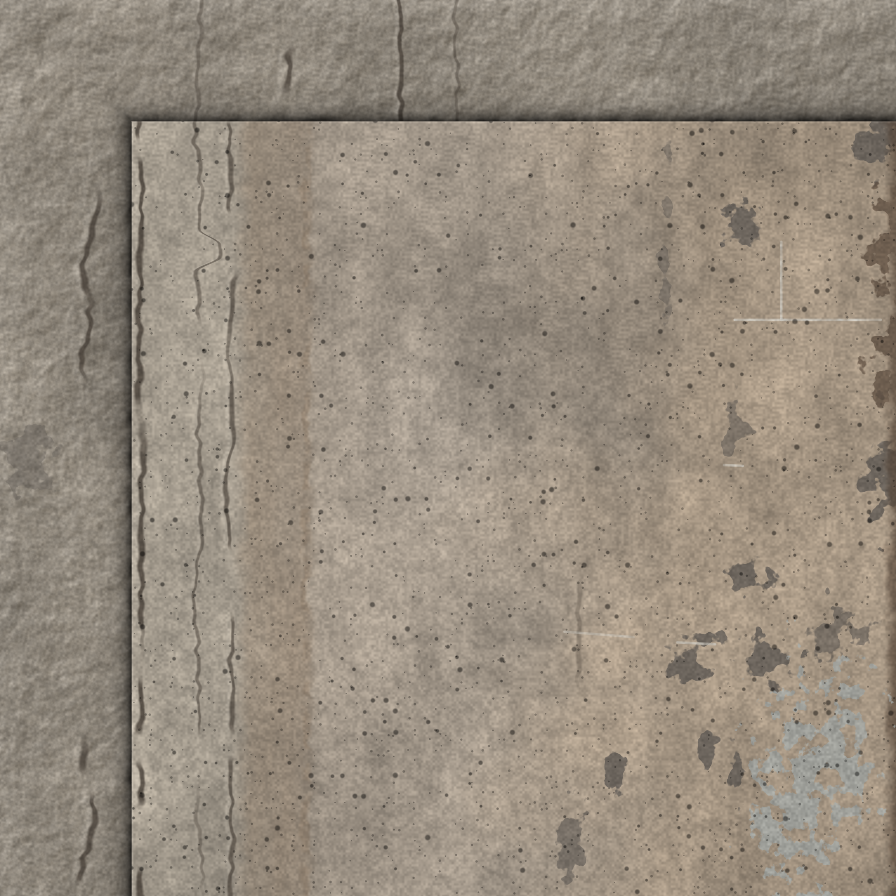
This texture is drawn by a WebGL 1 fragment shader. Its source:

```glsl
precision highp float;
// Weathered concrete: a smooth stained slab set into a rough plaster border.
uniform vec2 u_resolution;

const vec2 CORNER = vec2(.147, .8646); // top left of the slab
const vec3 BORDER = vec3(.565, .535, .49);
const vec3 PALE = vec3(.635, .602, .55);
const vec3 GREY = vec3(.622, .58, .528);
const vec3 TAN = vec3(.628, .568, .496);
const vec3 STAIN = vec3(.53, .462, .39);
const vec3 CHIP = vec3(.365, .345, .325);
const vec3 RUST = vec3(.33, .27, .22);
const vec3 PAINT = vec3(.62, .645, .64);
const vec3 CRACK = vec3(.27, .24, .21);
const vec3 CHALK = vec3(.79, .775, .74);
const float RELIEF = .48;
const float GRAIN = .17;

float hash(vec2 p) {
  return fract(sin(dot(p, vec2(127.1, 311.7))) * 43758.5);
}

float noise(vec2 p) {
  vec2 i = floor(p), f = fract(p);
  f = f * f * (3. - 2. * f);
  return mix(mix(hash(i), hash(i + vec2(1, 0)), f.x),
             mix(hash(i + vec2(0, 1)), hash(i + 1.), f.x), f.y);
}

float fbm(vec2 p) {
  float sum = 0., amp = .533;
  for (int i = 0; i < 4; i++) {
    sum += amp * noise(p);
    p = mat2(1.6, 1.2, -1.2, 1.6) * p + 17.3;
    amp *= .5;
  }
  return sum;
}

// Soft window that is 1 between a and b
float span(float a, float b, float soft, float v) {
  return smoothstep(a - soft, a + soft, v) * (1. - smoothstep(b - soft, b + soft, v));
}

// Ragged ellipse (center, radii); rough is noise near 0.5
float ragged(vec2 p, vec4 e, float rough) {
  return smoothstep(.25, .5, 1. - length((p - e.xy) / e.zw) + (rough - .5) * 3.6);
}

// Round glow around a center
float cloudAt(vec2 p, vec2 center, vec2 scale) {
  vec2 q = (p - center) * scale;
  return exp(-dot(q, q));
}

// Wandering vertical crack: x = dark groove, y = lit lip
vec2 crack(vec2 p, float x, float width, float sway) {
  float d = p.x - x - sway * (fbm(vec2(p.y * 13., x * 91.)) - .5)
          - .006 * (noise(vec2(p.y * 95., x * 53.)) - .5);
  float w = width * (.45 + 1.1 * noise(vec2(p.y * 38., x * 77.)));
  float broken = smoothstep(.18, .45, noise(vec2(p.y * 24., x * 31.)));
  return broken * vec2(1. - smoothstep(w * .3, w + .001, abs(d)),
                       1. - smoothstep(0., width * 1.5, abs(d + width * 1.8)));
}

// Scattered pits, one candidate per cell
float pits(vec2 p, float cells, float amount) {
  vec2 id = floor(p * cells);
  vec2 center = .3 + .4 * vec2(hash(id + 3.1), hash(id + 8.7));
  float r = .1 + .18 * hash(id + 5.3);
  float d = length(fract(p * cells) - center);
  return step(1. - amount, hash(id)) * (1. - smoothstep(r * .5, r + .08, d));
}

// Thin worn line from s.xy to s.zw
float chalk(vec2 p, vec4 s) {
  vec2 a = p - s.xy, b = s.zw - s.xy;
  float d = length(a - b * clamp(dot(a, b) / dot(b, b), 0., 1.));
  return (1. - smoothstep(.0006, .0021, d)) * (.4 + .6 * noise(p * 160.));
}

float plaster(vec2 p) {
  return fbm(p * 34.) + .5 * fbm(p * 85. + 9.);
}

vec3 borderSurface(vec2 p) {
  float slope = plaster(p) - plaster(p + vec2(-.0022, .0026));
  vec3 c = BORDER * (.86 + .28 * fbm(p * 9.)) + slope * RELIEF;
  c += .05 * smoothstep(.97, 1., p.y) + .03 * (1. - smoothstep(0., .04, p.x));
  // Cracks along the top and left strips
  vec2 k = step(CORNER.y, p.y) * (crack(p, .447, .0025, .012)
         + .5 * crack(p, .222, .002, .012) + .5 * crack(p, .51, .002, .015));
  k += span(.9, .96, .01, p.y) * crack(p, .322, .005, .025);
  k += (span(.58, .78, .02, p.y) + span(-.1, .17, .02, p.y)) * crack(p, .1, .004, .04);
  c = mix(c, CRACK, min(k.x, 1.) * .75) + .06 * k.y;
  c = mix(c, CHIP, .4 * ragged(p, vec4(.03, .49, .03, .04), fbm(p * 50.)));
  // Shadow at the step to the slab
  float d = max(CORNER.x - p.x, p.y - CORNER.y) + .006 * (fbm(p * 60.) - .5);
  d = max(d, 0.);
  return c * (1. - .65 * exp(-d / .008) - .1 * exp(-d / .03));
}

vec3 slabSurface(vec2 p) {
  float cloud = fbm(p * 7. + 4.), streak = fbm(p * vec2(38, 7));
  float r = fbm(p * 52.), edge = p.x + .02 * (r - .5);
  vec3 c = mix(PALE, GREY, smoothstep(.24, .36, p.x));
  c = mix(c, TAN, smoothstep(.5, .85, p.x + .3 * (cloud - .5)));
  c *= 1. + .28 * (cloud - .5) + .16 * (streak - .5) + .22 * (r - .5);
  // Stained column, its seam, broad clouds
  c = mix(c, STAIN, span(.27, .344, .012, edge) * (.2 + .4 * streak));
  c = mix(c, STAIN, .55 * span(.339, .347, .003, edge) * smoothstep(.3, .6, r));
  c *= 1. - .1 * cloudAt(p, vec2(.56, .64), vec2(8, 18));
  c += .05 * cloudAt(p, vec2(.47, .54), vec2(12, 9));
  // Long cracks; the middle one bends into its neighbour
  vec2 bend = vec2(.022 * span(.705, .735, .008, p.y), 0);
  vec2 k = crack(p, .157, .0034, .014) + .8 * crack(p, .257, .0027, .016)
         + .65 * crack(p - bend, .223, .002, .022)
         + .4 * span(.24, .35, .02, p.y) * crack(p, .646, .0025, .006);
  c = mix(c, CRACK, min(k.x, 1.) * .8) + .05 * k.y;
  // Chipped patches and the rusty right edge
  float m = ragged(p, vec4(.827, .746, .026, .02), r) + ragged(p, vec4(.833, .355, .028, .018), r)
    + ragged(p, vec4(.77, .257, .032, .025), r) + ragged(p, vec4(.846, .264, .05, .028), r)
    + ragged(p, vec4(.823, .138, .01, .032), r) + ragged(p, vec4(.787, .173, .01, .022), r)
    + ragged(p, vec4(.683, .134, .011, .022), r) + ragged(p, vec4(.985, .466, .026, .05), r)
    + ragged(p, vec4(.978, .84, .028, .028), r) + .8 * ragged(p, vec4(.931, .297, .042, .032), r)
    + .8 * ragged(p, vec4(.633, .062, .014, .04), r) + .7 * ragged(p, vec4(.818, .518, .013, .035), r)
    + .6 * ragged(p, vec4(.742, .714, .007, .085), r);
  c = mix(c, CHIP, .8 * min(m, 1.));
  c = mix(c, RUST, .7 * max(ragged(p, vec4(1, .66, .026, .1), r), smoothstep(.985, 1., edge)));
  // Worn paint
  float wear = fbm(p * 75.);
  c = mix(c, PAINT, .75 * max(ragged(p, vec4(.89, .12, .04, .105), wear),
                              ragged(p, vec4(.94, .165, .04, .07), wear)));
  // Chalk marks and pits
  float line = chalk(p, vec4(.82, .643, .983, .643)) + chalk(p, vec4(.872, .643, .872, .73))
    + chalk(p, vec4(.808, .481, .829, .48)) + chalk(p, vec4(.756, .283, .798, .281))
    + .7 * chalk(p, vec4(.63, .295, .707, .289));
  c = mix(c, CHALK, min(line, 1.));
  return c * (1. - .45 * pits(p, 85., .08) - .3 * pits(p + .37, 170., .1));
}

void main() {
  vec2 p = gl_FragCoord.xy / u_resolution;
  float depth = min(p.x - CORNER.x, CORNER.y - p.y);
  vec3 slab = slabSurface(p) + .08 * (1. - smoothstep(0., .003, depth));
  vec3 color = mix(borderSurface(p), slab, smoothstep(-.001, .001, depth));
  float grain = noise(p * 380.) + .6 * noise(p * 190. + 31.) - .8;
  gl_FragColor = vec4(color * (1. + GRAIN * grain), 1);
}
```
